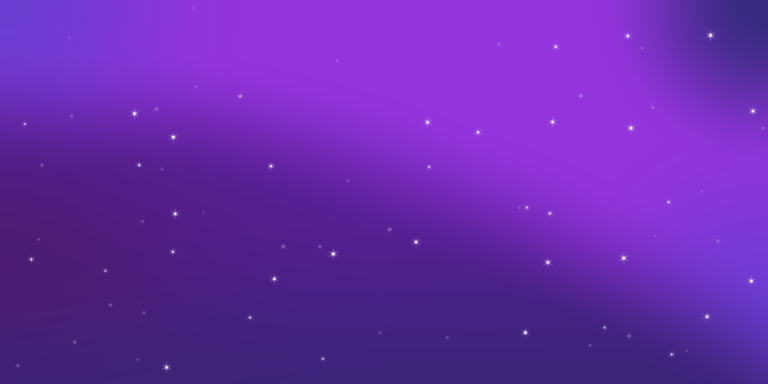
Write a WebGL 2 fragment shader that draws this background.

```glsl
#version 300 es
precision highp float;

uniform vec2 u_resolution;
out vec4 outColor;

// Palette
const vec3 INDIGO = vec3(0.235, 0.140, 0.480);
const vec3 DEEP_VIOLET = vec3(0.340, 0.120, 0.580);
const vec3 PLUM = vec3(0.290, 0.105, 0.430);
const vec3 ORCHID = vec3(0.575, 0.205, 0.865);
const vec3 BLUE_VIOLET = vec3(0.420, 0.235, 0.820);
const vec3 NIGHT = vec3(0.215, 0.165, 0.500);
const vec3 STARLIGHT = vec3(0.950, 0.900, 1.000);

// Layout, in canvas heights (the canvas spans 2 by 1)
const vec2 CANVAS = vec2(2.0, 1.0);
const float BAND_HEIGHT = 0.72;
const float BAND_BEND = 0.16;
const float BAND_SOFTNESS = 0.19;
const float CORNER_RADIUS = 0.46;
const float WARP_SCALE = 2.5;
const float WARP_AMOUNT = 0.025;

// Stars
const float SPARKLE_CELL = 0.2;
const float SPARKLE_CHANCE = 0.62;
const float SPARKLE_RAY = 0.016;
const float DUST_CELL = 0.16;
const float DUST_CHANCE = 0.45;
const float RAY_WIDTH = 0.0018;
const float CORE_RADIUS = 0.0042;
const float RAY_SECTOR = 1.0471976;

vec2 hash2(vec2 p) {
    vec3 q = fract(p.xyx * vec3(0.1031, 0.1030, 0.0973));
    q += dot(q, q.yzx + 33.33);
    return fract((q.xx + q.yz) * q.zy);
}

float gradientNoise(vec2 p) {
    vec2 cell = floor(p);
    vec2 f = fract(p);
    vec2 w = f * f * f * (f * (f * 6.0 - 15.0) + 10.0);
    vec4 corners;
    for (int i = 0; i < 4; i++) {
        vec2 offset = vec2(i & 1, i >> 1);
        vec2 slope = hash2(cell + offset + 17.0) * 2.0 - 1.0;
        corners[i] = dot(slope, f - offset);
    }
    vec2 rows = mix(corners.xz, corners.yw, w.x);
    return mix(rows.x, rows.y, w.y);
}

// Soft diagonal band over a dark sky
vec3 nebula(vec2 p) {
    vec2 warp = vec2(gradientNoise(p * WARP_SCALE), gradientNoise(p * WARP_SCALE + 40.0));
    vec2 q = p + WARP_AMOUNT * warp;

    vec3 dark = mix(INDIGO, DEEP_VIOLET, smoothstep(0.0, 0.5, q.y));
    vec2 plumOffset = (q - vec2(0.0, 0.33)) / vec2(0.5, 0.26);
    dark = mix(dark, PLUM, 0.85 * exp(-dot(plumOffset, plumOffset)));

    float edge = BAND_HEIGHT - BAND_BEND * q.x * q.x;
    float slope = 2.0 * BAND_BEND * q.x;
    float d = (q.y - edge) / sqrt(1.0 + slope * slope);
    float band = smoothstep(-BAND_SOFTNESS, BAND_SOFTNESS, d);

    // Cooler light at both ends of the band
    float leftEnd = 1.0 - smoothstep(0.0, 0.65, distance(q, vec2(0.0, 1.0)));
    float rightEnd = 1.0 - smoothstep(0.05, 0.6, distance(q, vec2(2.0, 0.1)));
    vec3 light = mix(ORCHID, BLUE_VIOLET, max(leftEnd, rightEnd));

    vec3 color = mix(dark, light, band);
    float corner = 1.0 - smoothstep(0.04, CORNER_RADIUS, distance(q, CANVAS));
    return mix(color, NIGHT, corner);
}

// One jittered star per cell; a ray length of zero leaves a plain dot
float starLayer(vec2 p, float cellSize, float chance, float rayLength, float seed) {
    vec2 cell = floor(p / cellSize);
    vec2 place = hash2(cell + seed);
    vec2 traits = hash2(cell + seed + 71.0);
    vec2 offset = p - (cell + mix(vec2(0.12), vec2(0.88), place)) * cellSize;
    float r = length(offset);
    float size = mix(0.65, 1.1, traits.y);

    float core = exp(-pow(r / (CORE_RADIUS * size), 2.0));
    float angle = r > 0.0 ? atan(offset.x, offset.y) : 0.0;
    float folded = mod(angle + 0.5 * RAY_SECTOR, RAY_SECTOR) - 0.5 * RAY_SECTOR;
    vec2 along = r * vec2(cos(folded), abs(sin(folded)));
    float reach = max(rayLength * size, 0.0001);
    float rays = exp(-along.y / RAY_WIDTH) * max(0.0, 1.0 - along.x / reach);

    return step(traits.x, chance) * size * (core + 0.5 * rays);
}

void main() {
    vec2 p = gl_FragCoord.xy / u_resolution * CANVAS;
    vec3 color = nebula(p);

    float sparkles = starLayer(p, SPARKLE_CELL, SPARKLE_CHANCE, SPARKLE_RAY, 5.0);
    float dust = 0.35 * starLayer(p, DUST_CELL, DUST_CHANCE, 0.0, 29.0);
    color = mix(color, STARLIGHT, clamp(0.85 * sparkles + dust, 0.0, 1.0));

    outColor = vec4(color, 1.0);
}
```
